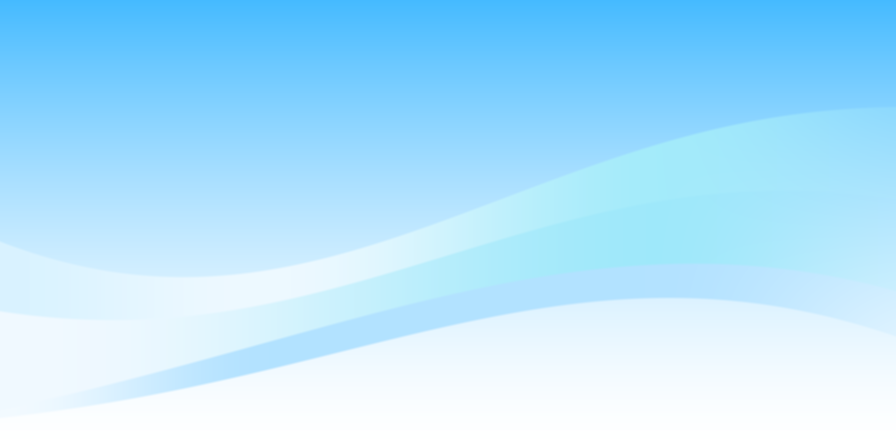
Write a Shadertoy shader that draws this background.

```glsl
// Soft blue sky with three pale ribbons sweeping upward from left to right.
// Each ribbon edge is a sine bent by a parabola; tints ramp across the width
// and dissolve into the vertical sky gradient on the right.

// Height of an edge at x: sine swing around the centre plus a parabolic bend.
float edgeHeight(float x, float middle, float swing, float frequency, float bend) {
    float d = x - 0.5;
    return middle + swing * sin(frequency * d) + bend * d * d;
}

// Soft coverage of the region under an edge.
float below(float y, float edge) {
    float softness = max(0.004, 1.0 / iResolution.y);
    return 1.0 - smoothstep(-softness, softness, y - edge);
}

void mainImage(out vec4 fragColor, in vec2 fragCoord) {
    vec2 uv = fragCoord / iResolution.xy;
    float x = uv.x;

    // Sky: saturated blue at the top, easing to white at the bottom
    vec3 sky = mix(vec3(1.0), vec3(0.27, 0.73, 1.0), pow(uv.y, 1.5));

    // Ribbon tints
    vec3 upperTint = mix(vec3(0.85, 0.95, 1.0), vec3(0.93, 0.975, 1.0), smoothstep(0.0, 0.28, x));
    upperTint = mix(upperTint, vec3(0.64, 0.92, 0.98), smoothstep(0.3, 0.75, x));
    vec3 middleTint = mix(vec3(0.94, 0.975, 1.0), vec3(0.62, 0.91, 0.98), smoothstep(0.05, 0.75, x));
    vec3 lowerTint = mix(vec3(0.95, 0.98, 1.0), vec3(0.70, 0.885, 1.0), smoothstep(0.0, 0.3, x));

    // Fade every ribbon toward the sky on the right
    float fade = smoothstep(0.72, 1.05, x);
    vec3 upper = mix(upperTint, sky, 0.75 * fade);
    vec3 middle = mix(middleTint, sky, 0.8 * fade);
    vec3 lower = mix(lowerTint, sky, 0.85 * fade);

    // Stack the ribbons from the top down, then reveal the bright foreground
    vec3 color = sky;
    color = mix(color, upper, below(uv.y, edgeHeight(x, 0.511, 0.174, 4.2, 0.40)));
    color = mix(color, middle, below(uv.y, edgeHeight(x, 0.430, 0.1445, 4.2, 0.0)));
    color = mix(color, lower, below(uv.y, edgeHeight(x, 0.341, 0.134, 3.4, -0.495)));
    color = mix(color, sky, below(uv.y, edgeHeight(x, 0.272, 0.1055, 4.2, -0.456)));

    fragColor = vec4(color, 1.0);
}
```
